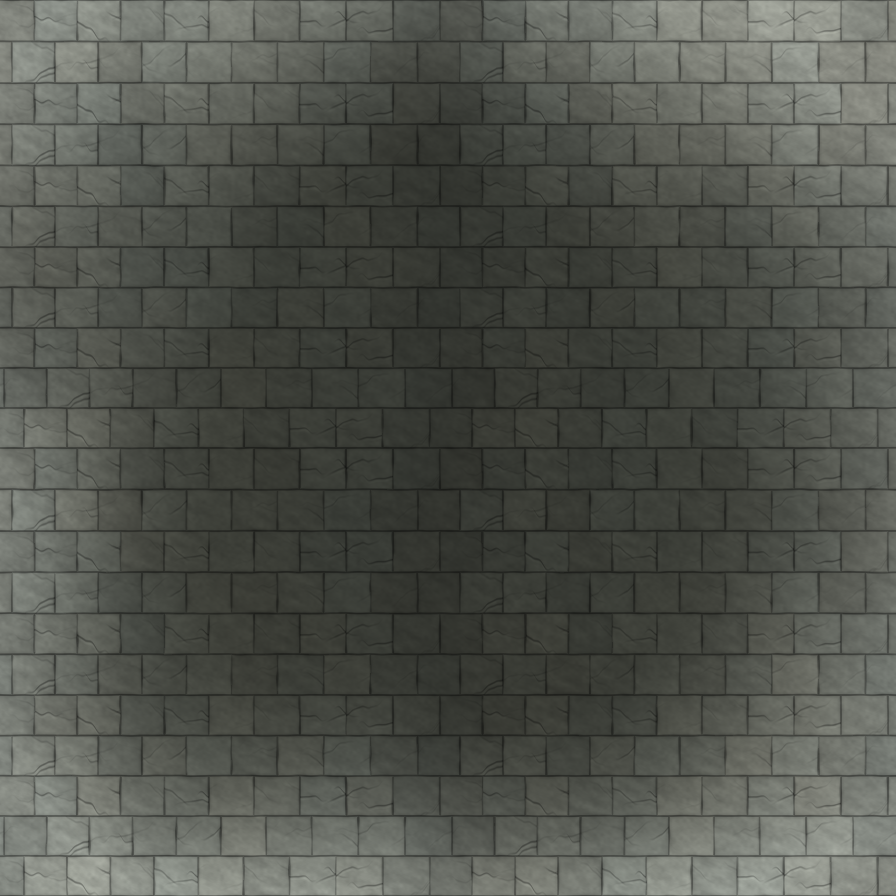
Write a WebGL 1 fragment shader that draws this texture.

```glsl
precision highp float;
// Weathered grey-green stone wall: 22 courses of 20 faintly cracked blocks, dark in the middle.

uniform vec2 u_resolution;

float hash(vec2 p) {
  return fract(sin(dot(p, vec2(127.1, 311.7))) * 43758.5);
}

float noise(vec2 p) {
  vec2 i = floor(p), f = fract(p);
  f = f * f * (3.0 - 2.0 * f);
  return mix(mix(hash(i), hash(i + vec2(1.0, 0.0)), f.x),
             mix(hash(i + vec2(0.0, 1.0)), hash(i + vec2(1.0, 1.0)), f.x), f.y);
}

float fbm(vec2 p) {
  float sum = 0.0, amp = 0.5;
  for (int i = 0; i < 4; i++) {
    sum += amp * noise(p);
    p = p * 2.1 + 17.3;
    amp *= 0.5;
  }
  return sum;
}

// Left joint of a block: widths swell and shrink over every 10 blocks.
float jointX(float col) {
  return col - 0.16 * sin(0.314159 * mod(col, 10.0));
}

// Darkness of the thin cracks that spread from one side of a block; uv is 0..1.
float cracks(vec2 uv, float seed, float soft) {
  float dark = 0.0;
  for (int i = 0; i < 3; i++) {
    vec2 key = vec2(seed, float(i) + 20.0);
    float along = hash(key + 9.0) < 0.3 ? uv.x : 1.0 - uv.x;
    float slope = 1.5 * hash(key) - 0.75;
    float y = 0.25 + 0.5 * hash(key + 3.0) + slope * along
            + 0.16 * (noise(vec2(along * 6.0, seed * 7.0 + float(i) * 5.0)) - 0.5);
    float d = abs(uv.y - y) / sqrt(1.0 + slope * slope);
    float reach = 0.2 + 0.75 * hash(key + 5.0);
    float stroke = 1.0 - smoothstep(0.0, 0.018 + soft, d);
    dark += stroke * (1.0 - smoothstep(reach * 0.3, reach, along)) * hash(key + 7.0);
  }
  return min(dark, 1.0);
}

void main() {
  vec2 p = gl_FragCoord.xy / u_resolution;
  float px = 1.0 / min(u_resolution.x, u_resolution.y);

  // Courses with slightly wandering beds; the bond repeats every 11 courses
  vec2 w = p + 0.0008 * (vec2(noise(p * 75.0), noise(p * 75.0 + 40.0)) - 0.5);
  w.y += 0.003 * abs(sin(6.28319 * p.y));
  float row = floor(w.y * 22.0);
  float course = mod(21.0 - row, 11.0);
  float slip = step(8.5, course);
  float x = w.x * 20.0 + 0.18 + 0.5 * mod(course + slip, 2.0) - 0.27 * slip;

  // Block within the course
  float col = floor(x);
  if (x > jointX(col + 1.0)) col += 1.0;
  float left = jointX(col), right = jointX(col + 1.0);
  vec2 uv = vec2((x - left) / (right - left), fract(w.y * 22.0));
  float id = mod(col, 10.0);

  // Mortar, from distances to the joints in canvas units
  float dx = min(x - left, right - x) / 20.0;
  float dy = min(uv.y, 1.0 - uv.y) / 22.0;
  float edge = min(dx, dy);
  float wear = noise(p * 70.0 + 9.0);
  float bed = 1.0 - smoothstep(0.0002, 0.0009 + 0.8 * px, dy);
  float upright = 1.0 - smoothstep(0.0, 0.0006 + 0.8 * px, dx - 0.0006 * wear);
  float mortar = max(bed * (0.8 + 0.2 * wear), upright * (0.45 + 0.5 * wear));

  // Light grows from the dark centre to the borders in a soft rounded square
  vec2 q = abs(p * 2.0 - 1.0);
  q.x *= 0.97;
  float r = pow(dot(q * q, q * q), 0.25) + 0.24 * (noise(p * 4.5 + 2.0) - 0.5);
  r -= 0.1 * exp(-50.0 * (p.x - 0.53) * (p.x - 0.53));
  float light = pow(clamp((r - 0.43) / 0.65, 0.0, 1.0), 1.6);
  vec3 color = mix(vec3(0.228, 0.237, 0.212), vec3(0.595, 0.61, 0.575), light);

  // Block tone, mostly shared between courses, with a faint warm or cool tint
  float tone = 0.6 * sin(0.314159 * id) + 0.2 * cos(2.0944 * (id - 1.7));
  color *= 0.88 + 0.18 * tone + 0.06 * hash(vec2(id, course));
  float tint = 0.6 * hash(vec2(id, course + 50.0)) - 0.3 + 0.6 * (noise(p * 7.0) - 0.5);
  color *= 1.0 + tint * vec3(0.03, 0.0, -0.02);

  // Mottled, slanting stone grain
  vec2 g = uv * vec2(3.0, 5.0) + vec2(id * 9.0, uv.x * 2.0 + mod(course, 3.0) * 6.0);
  color *= 0.89 + 0.24 * fbm(g);
  color *= 0.965 + 0.07 * noise(p * 250.0);

  // Cracks with a pale lip, on the more broken blocks, then worn rims and mortar
  float seed = id + 10.0 * mod(course, 2.0);
  float broken = 0.3 + 0.7 * step(0.35, hash(vec2(id, 77.0)));
  float soft = 18.0 * px;
  float crack = cracks(uv, seed, soft);
  float lip = cracks(uv + vec2(0.0, 0.06), seed, soft);
  color *= 1.0 + broken * (0.06 * lip - 0.3 * crack);
  color *= 1.0 - 0.13 * (1.0 - smoothstep(0.0, 0.005, edge)) * wear;
  color *= 1.0 - 0.4 * mortar;

  gl_FragColor = vec4(color, 1.0);
}
```
